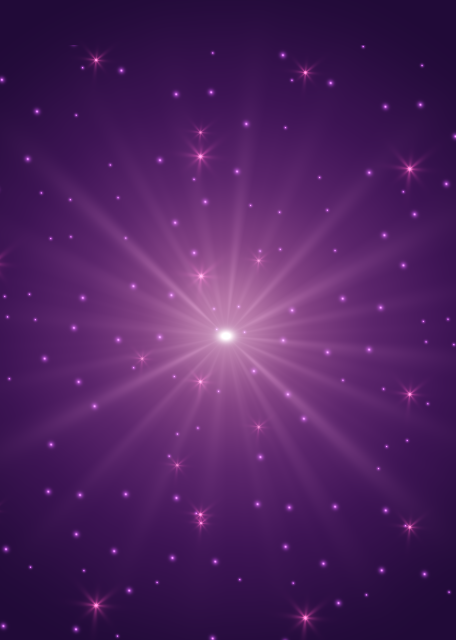
Write a Shadertoy shader that draws this background.

```glsl
// Violet night glow with a radiant flare, soft light rays, rose stars and tiny sparkles.

#define FLARE vec2(-0.003, -0.025)
#define GLOW_LIFT 0.018
#define REPEAT_SHIFT vec2(0.327, -0.0195)
#define RAY_STRENGTH 0.85
#define STAR_SIZE 0.027
#define SPARK_COLUMNS 5.0
#define SPARK_DENSITY 0.78

const vec3 NIGHT  = vec3(0.13, 0.04, 0.22);
const vec3 VIOLET = vec3(0.25, 0.08, 0.34);
const vec3 PLUM   = vec3(0.37, 0.15, 0.43);
const vec3 MAUVE  = vec3(0.52, 0.26, 0.52);
const vec3 PINK   = vec3(0.71, 0.45, 0.65);
const vec3 ROSE   = vec3(0.78, 0.20, 0.50);
const vec3 ORCHID = vec3(0.66, 0.22, 0.80);

vec2 hash2(vec2 p) {
    vec3 q = fract(p.xyx * vec3(0.1031, 0.1030, 0.0973));
    q += dot(q, q.yzx + 33.33);
    return fract((q.xx + q.yz) * q.zy);
}

float cornerSlope(vec2 cell, vec2 f, vec2 corner) {
    return dot(hash2(cell + corner + 50.0) * 2.0 - 1.0, f - corner);
}

float gradientNoise(vec2 p) {
    vec2 i = floor(p), f = fract(p);
    vec2 u = f * f * f * (f * (f * 6.0 - 15.0) + 10.0);
    return mix(mix(cornerSlope(i, f, vec2(0, 0)), cornerSlope(i, f, vec2(1, 0)), u.x),
               mix(cornerSlope(i, f, vec2(0, 1)), cornerSlope(i, f, vec2(1, 1)), u.x), u.y);
}

vec3 screen(vec3 base, vec3 light) {
    return base + light * max(1.0 - base, 0.0);
}

float fade(float near, float far, float d) {
    return 1.0 - smoothstep(near, far, d);
}

// Nested halos from night to pink
vec3 glow(float d) {
    vec3 c = mix(NIGHT, VIOLET, fade(0.30, 0.57, d));
    c = mix(c, PLUM, fade(0.19, 0.37, d));
    c = mix(c, MAUVE, fade(0.10, 0.24, d));
    return mix(c, PINK, fade(0.02, 0.14, d));
}

// Four broad beams over a fan of finer ones
float rays(vec2 v) {
    float angle = atan(v.y, v.x + 1e-5);
    vec2 dir = v / max(length(v), 1e-4);
    float fan = pow(0.5 + 0.5 * cos(20.0 * (angle + 0.105)), 3.0);
    float sum = fan * clamp(0.32 + 0.6 * gradientNoise(dir * 5.0), 0.0, 0.6);
    sum += 0.25 * gradientNoise(dir * 14.0);
    for (int i = 0; i < 4; i++) {
        float k = float(i);
        float beam = radians(37.0 + 90.0 * k - 10.0 * cos(3.14159 * k));
        float offset = acos(clamp(dot(dir, vec2(cos(beam), sin(beam))), -1.0, 1.0));
        sum += 0.75 * exp(-pow(offset / 0.055, 2.0));
    }
    return max(sum, 0.0);
}

// Eight uneven petals with a pale core
vec3 star(vec2 v, float size) {
    float r = length(v) / size;
    float angle = atan(v.y, v.x + 1e-5);
    float petal = pow(abs(cos(4.0 * angle + 0.4)), 3.0);
    float reach = 0.30 + petal * (0.5 + 0.2 * sin(3.0 * angle));
    float halo = exp(-2.2 * r / reach) + 0.22 * exp(-4.0 * r * r);
    return ROSE * 0.85 * halo + vec3(1.0, 0.75, 0.85) * 0.6 * exp(-70.0 * r * r);
}

// Alternates left and right, starting and ending on the axis
float zigzag(float k, float last) {
    return -cos(3.14159 * k) * clamp(min(k, last - k), 0.0, 1.0);
}

vec3 stars(vec2 p) {
    vec3 sum = vec3(0);
    for (int i = 0; i < 7; i++) {
        float k = float(i);
        float bow = 0.0085 * k * k * step(k, 4.5);
        vec2 spot = vec2(-0.206 + 0.163 * zigzag(k, 6.0), 0.406 - 0.142 * k - bow);
        float size = STAR_SIZE * (0.9 + 0.3 * cos(1.25 * (k - 1.6)));
        sum += star(p - spot, size) + star(p - spot - REPEAT_SHIFT, size);
    }
    for (int i = 0; i < 5; i++) {
        float k = float(i);
        vec2 spot = vec2(-0.043 + 0.091 * zigzag(k, 4.4), 0.293 - 0.13 * k - 0.0234 * k * (4.0 - k));
        sum += star(p - spot, STAR_SIZE * 0.7) * 0.75;
    }
    return sum;
}

// Jittered grid of sparkles, sheared and repeated along the shift
vec3 sparkles(vec2 p) {
    float cellSize = REPEAT_SHIFT.x / SPARK_COLUMNS;
    vec2 g = (p - vec2(0, p.x * REPEAT_SHIFT.y / REPEAT_SHIFT.x)) / cellSize;
    vec2 cell = floor(g);
    vec2 id = vec2(mod(cell.x, SPARK_COLUMNS), cell.y + 20.0);
    vec2 jitter = 0.18 + 0.64 * hash2(id);
    vec2 chance = hash2(id + 71.0);
    float d = length(fract(g) - jitter) * cellSize;
    float size = mix(0.0026, 0.0046, step(0.4, chance.y));
    float shown = step(chance.x, SPARK_DENSITY) * step(p.y, 0.43);
    float r = d / size;
    return shown * (ORCHID * 0.75 * exp(-0.9 * r * r) + vec3(0.9, 0.7, 0.9) * 0.6 * exp(-7.0 * r * r));
}

void mainImage(out vec4 fragColor, in vec2 fragCoord) {
    vec2 p = (fragCoord - 0.5 * iResolution.xy) / iResolution.y;
    vec2 v = p - FLARE;
    float d = length(v);

    vec3 col = glow(length(v - vec2(0, GLOW_LIFT)));
    float reach = exp(-4.5 * d) * smoothstep(0.0, 0.07, d) * fade(0.25, 0.58, d);
    col = screen(col, vec3(0.50, 0.30, 0.42) * RAY_STRENGTH * rays(v) * reach);

    // Bright, slightly flattened heart of the flare
    float heart = length(v * vec2(1.0, 1.35));
    col = screen(col, vec3(1.0, 0.93, 0.95) * (0.9 * exp(-pow(heart / 0.014, 2.0)) + 0.4 * exp(-heart / 0.03)));

    col = screen(col, sparkles(p));
    col = screen(col, stars(p));
    fragColor = vec4(clamp(col, 0.0, 1.0), 1.0);
}
```
